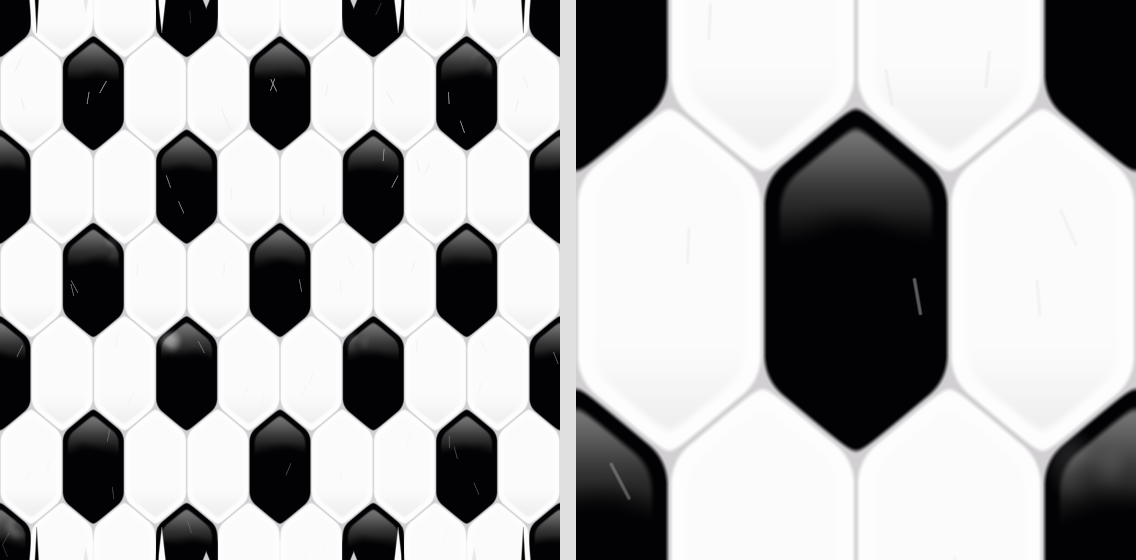
Left, the full canvas; right, a detail of the centre.
Reproduce this pattern procedurally as a three.js fragment shader.

```glsl
// Elongated hexagon tiles, glossy black and white, with one black in every three.
// Two interleaved lattices give the nearest hexagon; its distance shapes grout and bevel.
// Hashed scratches, smudges and splinters along the horizontal seam add the wear.
varying vec2 vUv;

// Lengths are in repeats: the canvas holds REPEATS by REPEATS of them.
const float REPEATS = 3.0;
const float HALF_WIDTH = 1.0 / 6.0;
const float SHOULDER = 0.18;       // half height of the upright sides
const float TIP = 0.32;            // half height at the points
const float CORNER = 0.034;        // corner rounding
const float GROUT = 0.0035;        // half width of the joints
const float SOFT = 0.005;          // edge softness
const float BEVEL = 0.030;         // inset of gloss and shading
const float SPLINTER = 0.176;      // height of the seam splinters
const float NOISE_CELLS = 8.0;     // noise cells per repeat
const float WORN_SHARE = 0.35;     // chance of each scratch
const vec3 WHITE = vec3(0.984);
const vec3 RIM_WHITE = vec3(0.992);
const vec3 BLACK = vec3(0.008, 0.008, 0.016);
const vec3 GROUT_GREY = vec3(0.82, 0.81, 0.82);
const vec3 SHADE = vec3(0.935);
const vec3 GLOSS_HIGH = vec3(0.47);
const vec3 GLOSS_LOW = vec3(0.13);

float hash(vec2 c) {
  return fract(sin(dot(c, vec2(127.1, 311.7))) * 43758.5);
}

float fill(float d) {
  return 1.0 - smoothstep(-SOFT, SOFT, d);
}

// Gradient noise whose lattice wraps at the canvas edge
float cornerSlope(vec2 cell, vec2 f, vec2 corner) {
  float angle = 6.2832 * hash(mod(cell + corner, REPEATS * NOISE_CELLS));
  return dot(vec2(cos(angle), sin(angle)), f - corner);
}

float gradientNoise(vec2 p) {
  vec2 cell = floor(p), f = fract(p);
  vec2 u = f * f * f * (f * (f * 6.0 - 15.0) + 10.0);
  float low = mix(cornerSlope(cell, f, vec2(0.0)), cornerSlope(cell, f, vec2(1.0, 0.0)), u.x);
  float high = mix(cornerSlope(cell, f, vec2(0.0, 1.0)), cornerSlope(cell, f, vec2(1.0)), u.x);
  return mix(low, high, u.y);
}

// Tall hexagon with softened corners
float hexagon(vec2 p) {
  vec2 q = vec2(sqrt(p.x * p.x + 0.00016), abs(p.y));
  vec2 slant = normalize(vec2(TIP - SHOULDER, HALF_WIDTH));
  float side = abs(p.x) - HALF_WIDTH;
  float roof = dot(q - vec2(HALF_WIDTH, SHOULDER), slant);
  float blend = max(CORNER - abs(side - roof), 0.0);
  return max(side, roof) + blend * blend / (4.0 * CORNER);
}

float segment(vec2 p, vec2 halfSpan) {
  float t = clamp(dot(p, halfSpan) / dot(halfSpan, halfSpan), -1.0, 1.0);
  return length(p - halfSpan * t);
}

// Diamond standing across the seam, at (offset, 0)
float splinter(vec2 p, float offset, float halfWidth, float height) {
  return fill(abs(p.x - offset) - halfWidth * (1.0 - p.y / height));
}

float scratches(vec2 p, vec2 id) {
  float mark = 0.0;
  for (int i = 0; i < 3; i++) {
    vec2 seed = id + 17.0 * float(i + 1);
    vec2 spot = (vec2(hash(seed), hash(seed + 3.0)) - 0.5) * vec2(0.24, 0.36);
    vec2 halfSpan = vec2(0.036 * (hash(seed + 5.0) - 0.5), 0.030);
    float worn = step(1.0 - WORN_SHARE, hash(seed + 9.0)) * mix(0.3, 1.0, id.y / 5.0);
    mark = max(mark, worn * (1.0 - smoothstep(0.001, 0.005, segment(p - spot, halfSpan))));
  }
  return mark;
}

vec3 blackTile(vec2 p, float d, vec2 id, float grain) {
  float inner = 1.0 - smoothstep(-BEVEL - 0.008, -BEVEL + 0.006, d);
  float band = smoothstep(0.075, 0.145, p.y + 0.8 * p.x * p.x + 0.02 * grain);
  vec3 gloss = mix(GLOSS_LOW, GLOSS_HIGH, smoothstep(0.10, 0.29, p.y));
  vec3 color = mix(BLACK, gloss, inner * band);
  vec2 spot = vec2(0.09 * sign(hash(id + 2.0) - 0.5), 0.17);
  float haze = step(0.6, hash(id + 7.0)) * (1.0 - smoothstep(0.01, 0.08, length(p - spot)));
  color += 0.35 * haze * clamp(0.4 + 1.5 * grain, 0.0, 1.0);
  return mix(color, vec3(0.7), 0.7 * scratches(p, id));
}

vec3 whiteTile(vec2 p, float d, vec2 id) {
  float inner = 1.0 - smoothstep(-BEVEL - 0.012, -BEVEL + 0.008, d);
  vec3 body = mix(WHITE, SHADE, smoothstep(0.10, 0.29, -p.y));
  return mix(mix(RIM_WHITE, body, inner), vec3(0.9), 0.5 * scratches(p, id));
}

void main() {
  vec2 p = vUv * REPEATS;

  // Nearest hexagon out of the even and the odd rows
  vec2 pitch = vec2(2.0 * HALF_WIDTH, 1.0);
  vec2 evenCell = floor(p / pitch + 0.5), oddCell = floor(p / pitch);
  vec2 evenPoint = p - evenCell * pitch, oddPoint = p - (oddCell + 0.5) * pitch;
  float evenD = hexagon(evenPoint), oddD = hexagon(oddPoint);
  float odd = step(oddD, evenD);
  vec2 local = mix(evenPoint, oddPoint, odd);
  vec2 cell = mix(evenCell, oddCell, odd);
  vec2 id = mod(vec2(cell.x, 2.0 * cell.y + odd) + 0.001, vec2(9.0, 6.0)) - 0.001;
  id = floor(id + 0.5);
  float d = min(evenD, oddD);

  // Tile faces and grout, which fades beside the seam
  float isBlack = 1.0 - step(0.5, mod(id.x - odd + 3.1, 3.0));
  float grain = gradientNoise(p * NOISE_CELLS);
  vec3 face = isBlack > 0.5 ? blackTile(local, d, id, grain) : whiteTile(local, d, id);
  vec2 seam = vec2(abs(p.x - 0.5 * REPEATS), min(p.y, REPEATS - p.y));
  float joint = 1.0 - fill(d + GROUT);
  joint *= mix(0.2, 1.0, smoothstep(0.08, 0.16, seam.y));
  vec3 color = mix(face, GROUT_GREY, joint);

  // Mirrored splinters and chips along the seam
  float pale = max(splinter(seam, 1.328, 0.014, SPLINTER), splinter(seam, 0.633, 0.020, SPLINTER));
  float dark = max(splinter(seam, 1.303, 0.010, SPLINTER), splinter(seam, 0.658, 0.007, SPLINTER));
  float chip = max(splinter(seam, 0.395, 0.018, 0.045), 0.4 * splinter(seam, 1.04, 0.012, 0.07));
  color = mix(color, WHITE, pale * step(seam.y, SPLINTER));
  color = mix(color, BLACK, dark * step(seam.y, SPLINTER));
  color = mix(color, GROUT_GREY, chip * step(seam.y, 0.07));
  gl_FragColor = vec4(color, 1.0);
}
```
